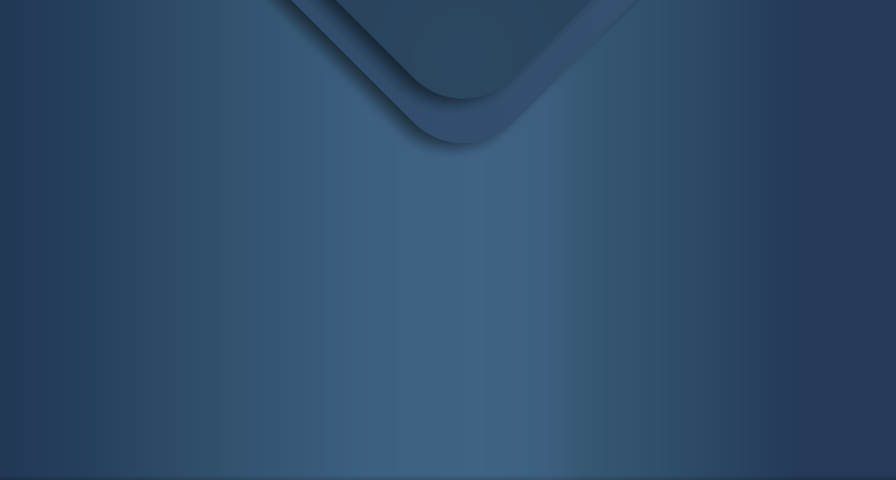
Write a WebGL 2 fragment shader that draws this background.

```glsl
#version 300 es
precision highp float;

uniform vec2 u_resolution;
out vec4 outColor;

#define CENTER_X 0.032
#define OUTER_APEX 0.641
#define INNER_APEX 0.734
#define CORNER_RADIUS 0.146
#define SHADOW_OFFSET vec2(-0.024, -0.006)
#define SHADOW_BLUR 0.030
#define SHADOW_STRENGTH 0.52

const int STOPS = 10;
const float stopX[STOPS] = float[](0.0, 0.09, 0.20, 0.31, 0.40, 0.53, 0.61, 0.65, 0.76, 0.89);
const vec3 stopColor[STOPS] = vec3[](
    vec3(0.132, 0.220, 0.335), vec3(0.143, 0.248, 0.362),
    vec3(0.180, 0.298, 0.408), vec3(0.210, 0.341, 0.455),
    vec3(0.237, 0.370, 0.500), vec3(0.250, 0.385, 0.515),
    vec3(0.242, 0.374, 0.500), vec3(0.213, 0.344, 0.452),
    vec3(0.180, 0.298, 0.405), vec3(0.140, 0.228, 0.345));

// Horizontal blend through the colour stops
vec3 backdrop(float x) {
    vec3 color = stopColor[0];
    for (int i = 1; i < STOPS; i++) {
        float t = clamp((x - stopX[i - 1]) / (stopX[i] - stopX[i - 1]), 0.0, 1.0);
        color = mix(color, stopColor[i], t);
    }
    return color;
}

// Signed distance to a right-angled wedge opening upward, with a round tip
float wedge(vec2 p, float apexY) {
    vec2 v = p - vec2(CENTER_X, apexY);
    vec2 q = CORNER_RADIUS - vec2(v.y + v.x, v.y - v.x) * inversesqrt(2.0);
    return length(max(q, 0.0)) + min(max(q.x, q.y), 0.0) - CORNER_RADIUS;
}

// Soft shadow first, then the plate over it
vec3 addPlate(vec3 base, vec3 plateColor, vec2 p, float apexY, float pixel) {
    float shadowDistance = wedge(p - SHADOW_OFFSET, apexY);
    float shadow = 1.0 - smoothstep(-SHADOW_BLUR, SHADOW_BLUR, shadowDistance);
    base *= 1.0 - SHADOW_STRENGTH * shadow;
    float cover = 1.0 - smoothstep(-0.7 * pixel, 0.7 * pixel, wedge(p, apexY));
    return mix(base, plateColor, cover);
}

void main() {
    vec2 uv = gl_FragCoord.xy / u_resolution;
    float pixel = 1.0 / u_resolution.y;
    vec2 p = vec2((gl_FragCoord.x - 0.5 * u_resolution.x) * pixel, uv.y);

    vec3 color = backdrop(uv.x);

    // Thin dark rim along the bottom
    color *= mix(0.86, 1.0, smoothstep(0.0, 0.012, uv.y));

    // Two stacked plates, each with a faint sheen
    float side = smoothstep(-0.2, 0.3, p.x - CENTER_X);
    vec3 outerColor = mix(vec3(0.190, 0.302, 0.420), vec3(0.200, 0.312, 0.432), side);
    float sheen = exp(-18.0 * dot(p - vec2(CENTER_X, 0.88), p - vec2(CENTER_X, 0.88)));
    vec3 innerColor = mix(vec3(0.160, 0.262, 0.365), vec3(0.170, 0.275, 0.375), sheen);
    color = addPlate(color, outerColor, p, OUTER_APEX, pixel);
    color = addPlate(color, innerColor, p, INNER_APEX, pixel);

    outColor = vec4(color, 1.0);
}
```
